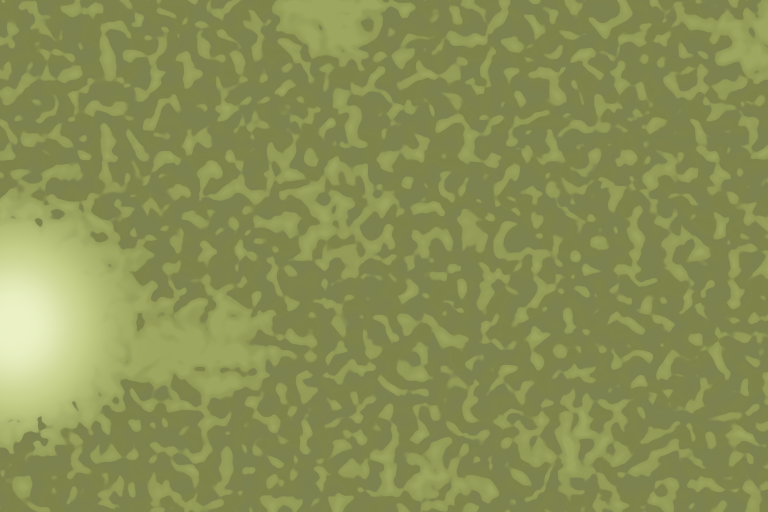
Write a WebGL 2 fragment shader that draws this background.

```glsl
#version 300 es
precision highp float;
uniform vec2 u_resolution;
out vec4 fragColor;

// Unit gradient for a lattice point
vec2 gradient(vec2 cell) {
    vec3 h = fract(cell.xyx * vec3(0.1031, 0.1030, 0.0973));
    h += dot(h, h.yzx + 33.33);
    float angle = 6.2832 * fract((h.x + h.y) * h.z);
    return vec2(cos(angle), sin(angle));
}

float gradientNoise(vec2 p) {
    vec2 i = floor(p), f = fract(p);
    vec2 w = f * f * f * (f * (f * 6.0 - 15.0) + 10.0);
    vec2 e = vec2(1.0, 0.0);
    float low = mix(dot(gradient(i), f), dot(gradient(i + e), f - e), w.x);
    float high = mix(dot(gradient(i + e.yx), f - e.yx), dot(gradient(i + 1.0), f - 1.0), w.x);
    return mix(low, high, w.y);
}

// Elliptical cover: about the speckle threshold at its rim, rising inward
float cover(vec2 p, vec2 center, vec2 radius, float slope) {
    return 0.14 + slope * (1.0 - length((p - center) / radius));
}

void main() {
    vec2 p = gl_FragCoord.xy / u_resolution.y;
    p.x += 0.5 * (1.5 - u_resolution.x / u_resolution.y);

    // Solid patches: the large glow, its tail, and the upper lobes
    float patches = cover(p, vec2(0.02, 0.378), vec2(0.295, 0.25), 2.0);
    patches = max(patches, cover(p, vec2(0.32, 0.32), vec2(0.13, 0.088), 0.9));
    patches = max(patches, cover(p, vec2(0.43, 0.325), vec2(0.105, 0.105), 0.9));
    patches = max(patches, cover(p, vec2(0.645, 0.985), vec2(0.105, 0.11), 0.9));
    patches = max(patches, cover(p, vec2(1.475, 0.915), vec2(0.08, 0.09), 0.45));

    // Faint thickenings of the speckle
    float faint = cover(p, vec2(0.655, 0.58), vec2(0.075, 0.08), 0.25);
    faint = max(faint, cover(p, vec2(1.11, 0.14), vec2(0.07, 0.06), 0.22));
    faint = max(faint, cover(p, vec2(0.84, 0.06), vec2(0.08, 0.06), 0.22));
    float field = max(max(patches, faint), 0.0);

    // Organic speckle, with a slightly bent lattice
    vec2 bend = vec2(gradientNoise(p * 17.0), gradientNoise(p * 17.0 + 40.0));
    vec2 q = p + 0.018 * bend;
    float broad = gradientNoise(p * 4.0 + 9.0);
    float speckle = gradientNoise(q * 31.0 + 3.0) + 0.3 * gradientNoise(q * 57.0 + 71.0);
    float level = speckle + field + 0.09 * broad;
    float lit = smoothstep(0.08, 0.22, level);

    // Olive ground with a soft grey-green drift
    float drift = smoothstep(-0.3, 0.3, gradientNoise(p * 24.0 + 130.0));
    vec3 ground = mix(vec3(0.495, 0.518, 0.288), vec3(0.488, 0.508, 0.312), drift);
    vec3 leaf = mix(vec3(0.575, 0.608, 0.338), vec3(0.62, 0.655, 0.375),
                    smoothstep(0.2, 0.75, level));

    // Pale light inside the large patch
    float glow = exp(-pow(length((p - vec2(0.025, 0.365)) / vec2(0.155, 0.165)), 2.0));
    leaf = mix(leaf, vec3(0.77, 0.81, 0.53), smoothstep(0.0, 0.5, glow));
    leaf = mix(leaf, vec3(0.92, 0.945, 0.77), smoothstep(0.35, 1.0, glow));

    fragColor = vec4(mix(ground, leaf, lit), 1.0);
}
```
